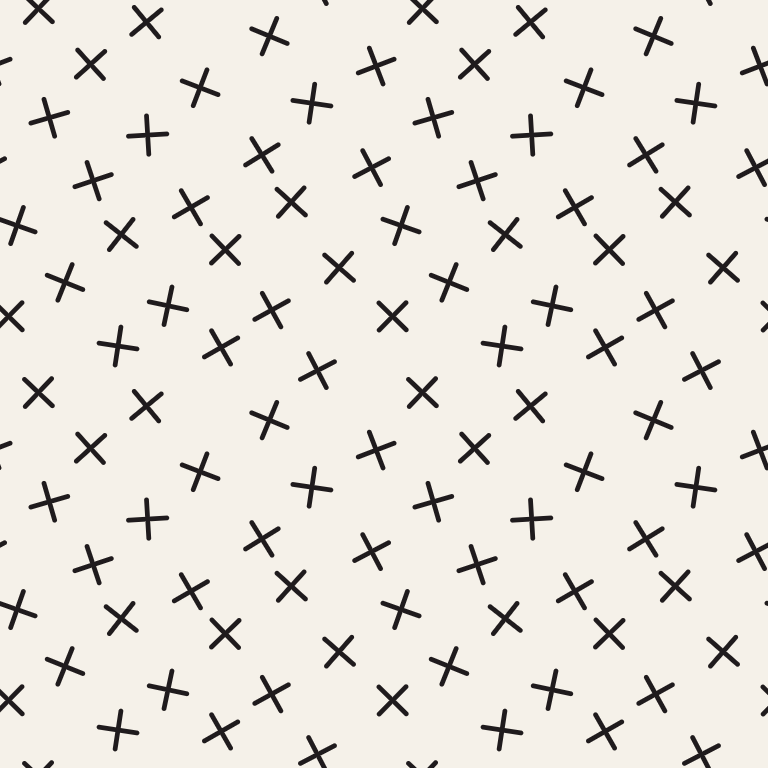
Give the GLSL for this pattern, as a WebGL 1 fragment shader.

```glsl
precision highp float;
// Scattered, randomly turned crosses with round ends on a pale ground, tiling seamlessly.

uniform vec2 u_resolution;

const vec3 PAPER = vec3(0.962, 0.947, 0.912);
const vec3 INK = vec3(0.122, 0.104, 0.112);

const float REPEATS = 2.0;         // tiles across the canvas
const float CELLS_PER_TILE = 25.0; // a 3-4-5 turned grid closes after 25 cells

// Lengths in cells
const float ARM = 0.25;
const float STROKE_RADIUS = 0.031;
const float JITTER = 0.17;         // small enough to keep each cross in its cell

const float HALF_PI = 1.57079633;

// Three random values from one number
vec3 hash3(float n) {
    vec3 p = fract(n * vec3(0.1031, 0.1030, 0.0973));
    p += dot(p, p.yzx + 33.33);
    return fract((p.xxy + p.yzz) * p.zyx);
}

vec2 rotate(vec2 p, float angle) {
    float c = cos(angle), s = sin(angle);
    return vec2(c * p.x - s * p.y, s * p.x + c * p.y);
}

// Signed distance to a plus sign with rounded ends
float crossDistance(vec2 p, float arm, float radius) {
    p = abs(p);
    float along = max(p.x, p.y);
    float across = min(p.x, p.y);
    return length(vec2(max(along - arm, 0.0), across)) - radius;
}

// Turned grid: scales by 5 and maps whole tiles onto whole cells
vec2 tileToGrid(vec2 p) {
    return vec2(4.0 * p.x + 3.0 * p.y, 4.0 * p.y - 3.0 * p.x);
}

// Cell number from 0 to 24, the same in every tile
float wrappedCellId(vec2 cell) {
    return floor(mod(cell.x + 18.0 * cell.y + 0.5, CELLS_PER_TILE));
}

// Distance to the one cross that lives in the cell around a grid point
float scatteredCrosses(vec2 grid) {
    vec2 cell = floor(grid);
    vec3 rnd = hash3(wrappedCellId(cell) + 1.0);
    vec2 centre = 0.5 + JITTER * (2.0 * rnd.xy - 1.0);
    vec2 local = rotate(grid - cell - centre, rnd.z * HALF_PI);
    return crossDistance(local, ARM, STROKE_RADIUS);
}

void main() {
    vec2 tilePos = REPEATS * gl_FragCoord.xy / u_resolution;
    float pixel = 5.0 * REPEATS / min(u_resolution.x, u_resolution.y);

    float d = scatteredCrosses(tileToGrid(tilePos));
    float coverage = clamp(0.5 - d / pixel, 0.0, 1.0);

    gl_FragColor = vec4(mix(PAPER, INK, coverage), 1.0);
}
```
